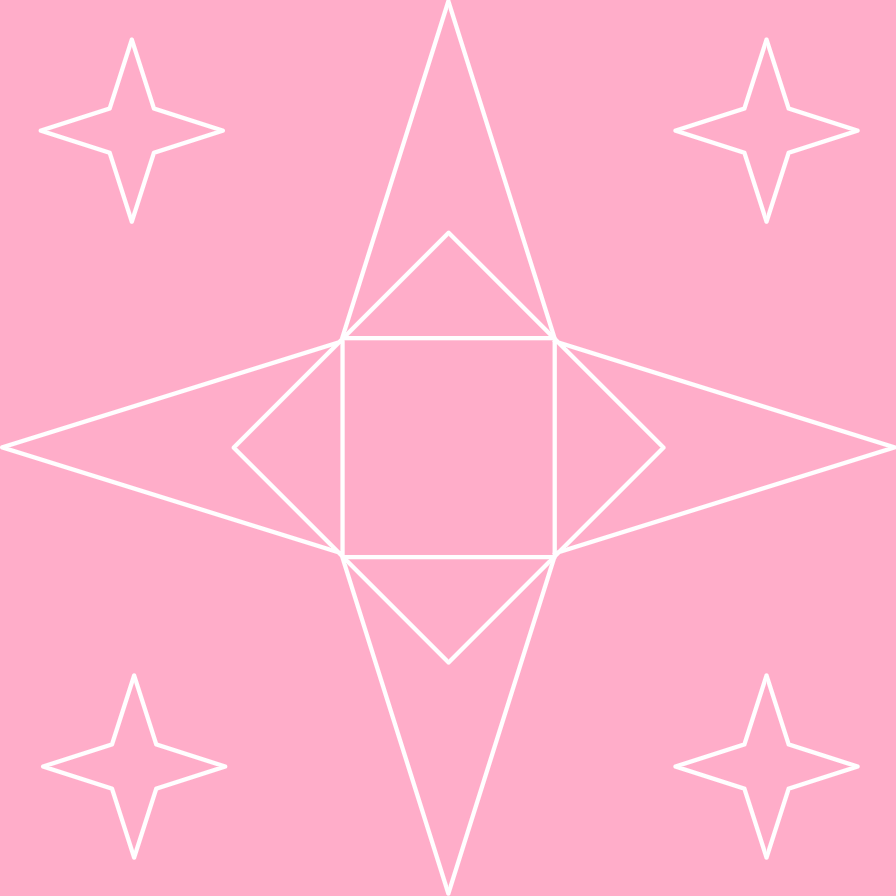
Write a WebGL 1 fragment shader that draws this background.

```glsl
precision highp float;
// Pink field with a large outlined compass star and four small sparkles in white.

uniform vec2 u_resolution;

const vec3 PINK = vec3(1.0, 0.68, 0.788);
const vec3 WHITE = vec3(1.0, 0.995, 1.0);
const float HALF_LINE = 0.0024;

// Central compass star
const vec2 CENTER = vec2(0.5007, 0.5004);
const vec2 SPIKE_CENTER = vec2(0.5004, 0.5007);
const vec2 SQUARE_HALF = vec2(0.1184, 0.1222);
const float DIAMOND_RADIUS = 0.2398;
const float SPIKE_LENGTH = 0.498;

// Corner sparkles
const float SPARKLE_TIP = 0.1016;
const float SPARKLE_WAIST = 0.0247;
const vec2 SPARKLE_LOW = vec2(0.1497, 0.1445);
const vec2 SPARKLE_HIGH = vec2(0.8555, 0.8542);
const float TOP_LEFT_SHIFT = -0.0026;

// Distance from p to the segment from a to b
float segmentDistance(vec2 p, vec2 a, vec2 b) {
    vec2 ap = p - a;
    vec2 ab = b - a;
    return length(ap - ab * clamp(dot(ap, ab) / dot(ab, ab), 0.0, 1.0));
}

// Outline of an axis-aligned box
float boxOutline(vec2 p, vec2 halfSize) {
    vec2 d = abs(p) - halfSize;
    return abs(length(max(d, 0.0)) + min(max(d.x, d.y), 0.0));
}

// Outline of a diamond, folded into one quadrant
float diamondOutline(vec2 p, float radius) {
    return segmentDistance(abs(p), vec2(radius, 0.0), vec2(0.0, radius));
}

// Four long spikes that rise from the corners of the square
float spikes(vec2 p) {
    p = abs(p);
    float vertical = segmentDistance(p, vec2(0.0, SPIKE_LENGTH), SQUARE_HALF);
    float horizontal = segmentDistance(p, vec2(SPIKE_LENGTH, 0.0), SQUARE_HALF.xx);
    return min(vertical, horizontal);
}

// Four-pointed star outline, folded into one octant
float sparkle(vec2 p) {
    p = abs(p);
    p = vec2(max(p.x, p.y), min(p.x, p.y));
    return segmentDistance(p, vec2(SPARKLE_TIP, 0.0), vec2(SPARKLE_WAIST));
}

// Center of the sparkle in the quadrant that holds p
vec2 sparkleCenter(vec2 p) {
    vec2 side = step(0.5, p);
    vec2 c = mix(SPARKLE_LOW, SPARKLE_HIGH, side);
    c.x += TOP_LEFT_SHIFT * (1.0 - side.x) * side.y;
    return c;
}

void main() {
    float size = min(u_resolution.x, u_resolution.y);
    vec2 p = (gl_FragCoord.xy - 0.5 * u_resolution) / size + 0.5;

    // Nearest stroke of the whole design
    float d = boxOutline(p - CENTER, SQUARE_HALF);
    d = min(d, diamondOutline(p - CENTER, DIAMOND_RADIUS));
    d = min(d, spikes(p - SPIKE_CENTER));
    d = min(d, sparkle(p - sparkleCenter(p)));

    // One-pixel smooth edge
    float ink = clamp((HALF_LINE - d) * size + 0.5, 0.0, 1.0);
    gl_FragColor = vec4(mix(PINK, WHITE, ink), 1.0);
}
```
